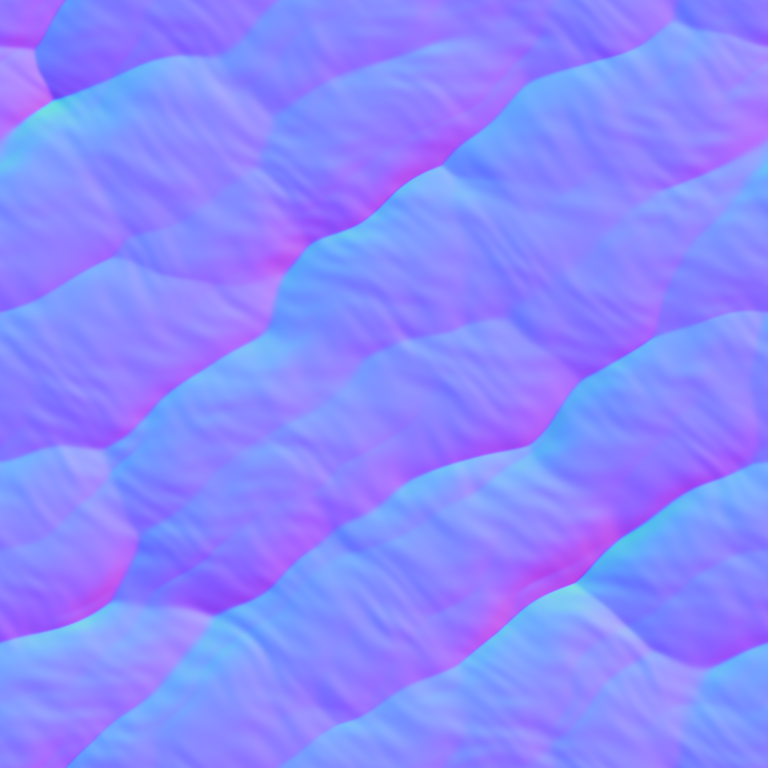
Write a Shadertoy shader that draws this texture map.

```glsl
const float TAU = 6.2831853;

vec2 hash2(vec2 p) {
    vec3 q = fract(p.xyx * vec3(0.1031, 0.1030, 0.0973));
    q += dot(q, q.yzx + 33.33);
    return fract((q.xx + q.yz) * q.zy);
}

// Bend the plane with layered sines that repeat at the canvas edges
vec2 warp(vec2 p) {
    p += 0.012 * sin(TAU * vec2(2.0 * p.y + p.x, 2.0 * p.x - p.y) + vec2(0.7, 2.1));
    p += 0.006 * sin(TAU * vec2(5.0 * p.y - 2.0 * p.x, 4.0 * p.x + 3.0 * p.y) + vec2(4.0, 1.3));
    return p + 0.002 * sin(TAU * vec2(11.0 * p.y + 4.0 * p.x, 9.0 * p.x - 7.0 * p.y));
}

// Pillows: smooth cellular distance on a slanted lattice of 21 cells
float pillows(vec2 q, float crispness, float seed) {
    vec2 uv = vec2(3.0 * q.x + 2.0 * q.y, 5.0 * q.y - 3.0 * q.x);
    vec2 cell = floor(uv);
    float sum = 0.0;
    for (int j = -2; j <= 2; j++) {
        for (int i = -2; i <= 2; i++) {
            vec2 id = cell + vec2(i, j);
            // Cell number wrapped so that the lattice tiles
            vec2 key = floor(mod(vec2(5.0 * id.x - 2.0 * id.y, 3.0 * id.x + 3.0 * id.y) + 0.5, 21.0));
            vec2 rnd = hash2(key + seed);
            vec2 d = uv - id - 0.5 - (rnd - 0.5) * vec2(0.9, 0.75);
            d.x *= 0.8;
            float lift = 0.16 * hash2(key + seed + 44.0).x;
            sum += exp(-crispness * (dot(d, d) + lift));
        }
    }
    float dist = -log(sum + 1e-36) / crispness;
    return -(0.024 * dist + 0.046 * dist * dist);
}

// Faint chiselled streaks running down to the right, fading in and out
float streaks(vec2 q) {
    float h = 0.0;
    for (int i = 0; i < 20; i++) {
        vec2 rnd = hash2(vec2(i, 3.0));
        vec2 rnd2 = hash2(vec2(i, 17.0));
        float freq = 4.0 + 1.7 * float(i);
        vec2 wave = round(freq * (vec2(0.55, 0.8) + vec2(0.9, 0.7) * (rnd - 0.5)));
        vec2 patches = round(10.0 * rnd2 - 5.0);
        float swell = sin(TAU * (dot(patches, q) + rnd2.y)) * sin(TAU * (dot(patches.yx, vec2(q.x, -q.y)) + rnd.y));
        h += swell * sin(TAU * (dot(wave, q) + rnd.x)) / freq;
    }
    return 0.0052 * h;
}

float height(vec2 p) {
    vec2 q = warp(p);
    float crispness = 62.0 + 36.0 * sin(TAU * (p.x + 2.0 * p.y) + 1.0) * sin(TAU * (2.0 * p.x - p.y));
    // Small soft lumps, strongest low on the canvas
    float lumps = 0.1 + 0.06 * cos(TAU * (p.y - 0.2));
    return pillows(q, crispness, 7.0) + lumps * pillows(2.0 * q, 18.0, 29.0) + streaks(q);
}

void mainImage(out vec4 fragColor, in vec2 fragCoord) {
    vec2 p = fragCoord / iResolution.xy;

    // Surface slope by finite differences
    float e = 0.0014;
    float h = height(p);
    vec2 slope = vec2(height(p + vec2(e, 0.0)) - h, height(p + vec2(0.0, e)) - h) / e;

    // Encode the normal as a colour
    vec3 normal = normalize(vec3(-slope, 1.0));
    vec3 color = normal * 0.5 + vec3(0.54, 0.535, 0.53);
    fragColor = vec4(clamp(color, 0.0, 1.0), 1.0);
}
```
